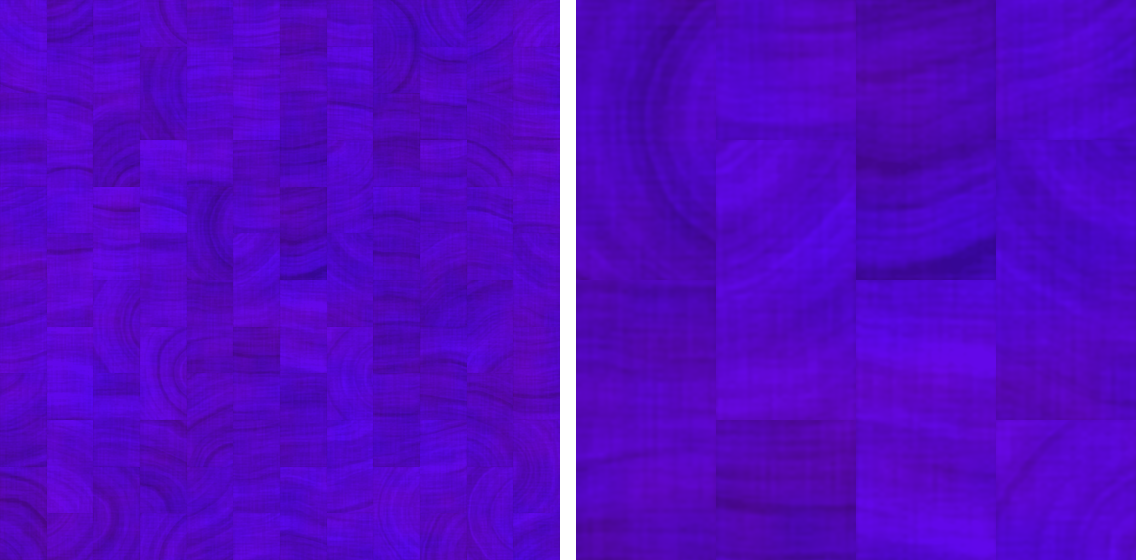
Left: the whole. Right: its middle third, enlarged.
Give the GLSL for this texture, as a three.js fragment shader.

```glsl
varying vec2 vUv;

float hash(vec2 p) {
  return fract(sin(dot(p, vec2(127.1, 311.7))) * 43758.5453);
}

float noise(vec2 p) {
  vec2 i = floor(p), f = fract(p);
  f = f * f * (3.0 - 2.0 * f);
  return mix(mix(hash(i), hash(i + vec2(1.0, 0.0)), f.x),
             mix(hash(i + vec2(0.0, 1.0)), hash(i + vec2(1.0, 1.0)), f.x), f.y);
}

// Centre of the growth rings: far above or below, near a corner, or beside the block
vec2 ringCentre(vec2 id) {
  float kind = hash(id + 3.7);
  float side = step(0.5, hash(id + 8.1));
  float end = step(0.4, hash(id + 5.3));
  float shift = hash(id + 9.4);
  if (kind < 0.52) return vec2(shift * 1.6 - 0.3, mix(4.0 + 2.5 * shift, -2.0 - 2.5 * shift, end));
  if (kind < 0.78) return vec2(mix(-0.2, 1.2, side), mix(2.3, -0.3, end));
  return vec2(mix(-0.15 - 0.5 * shift, 1.15 + 0.5 * shift, side), 0.8 + 0.4 * shift);
}

void main() {
  // Twelve columns of blocks two cells tall, alternate columns staggered by one cell
  vec2 grid = vUv * 12.0;
  float column = floor(grid.x);
  float y = grid.y + mod(column, 2.0);
  vec2 id = vec2(column, mod(floor(y * 0.5), 6.0));
  vec2 local = vec2(fract(grid.x), mod(y, 2.0));
  float seed = hash(id + 1.9) * 90.0;

  // Wavering growth rings
  vec2 grain = local + seed;
  float radius = length(local - ringCentre(id));
  radius += 0.16 * (noise(grain * 1.4) - 0.5) + 0.025 * (noise(grain * 5.0) - 0.5);
  float broad = noise(vec2(radius * 2.6 + seed, 0.5 + seed));
  float medium = noise(vec2(radius * 9.0 + seed, 4.5 + seed + local.x * 0.5));
  float fine = noise(vec2(radius * 22.0 + seed, 7.5 + seed + local.x * 1.5));
  float darkRing = smoothstep(0.62, 0.97, noise(vec2(radius * 8.0 + seed, 12.0)));

  // Crossed fibres, pores and cloudy wear
  float fibre = noise(grain * vec2(3.0, 28.0)) + noise(grain * vec2(28.0, 3.0)) - 1.0;
  float pores = noise(grain * vec2(24.0, 30.0)) - 0.5;
  float cloud = noise(grain * 2.2 + 31.0) - 0.5;

  float tone = 0.63 + 0.42 * (hash(id + 6.2) - 0.5);
  tone += 0.5 * (broad - 0.5) + 0.28 * (medium - 0.5) + 0.3 * (fine - 0.5);
  tone += 0.23 * fibre + 0.16 * pores + 0.22 * cloud - 0.38 * darkRing;

  // Soft narrow seams
  vec2 edge = min(local, vec2(1.0, 2.0) - local);
  tone -= 0.12 * (1.0 - smoothstep(0.0, 0.03, min(edge.x, edge.y)));

  vec3 darkViolet = vec3(0.275, 0.026, 0.61);
  vec3 brightViolet = vec3(0.365, 0.03, 0.875);
  vec3 color = mix(darkViolet, brightViolet, clamp(tone, -0.2, 1.15));

  // Warm and cool stains
  float stain = noise(grid * 0.8 + 17.0) + 0.6 * noise(grain * 3.0 + 50.0) - 0.8;
  color += stain * vec3(0.06, 0.0, -0.04);
  gl_FragColor = vec4(color, 1.0);
}
```
